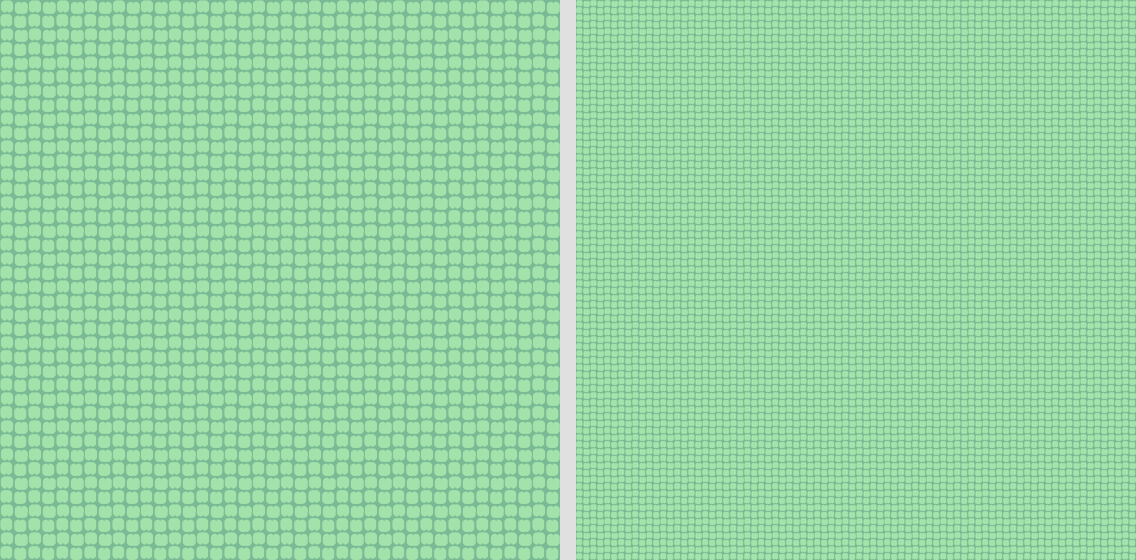
Left: one tile. Right: repeated 2 by 2.
Give the GLSL for this pattern, as a Shadertoy shader.

```glsl
// Seamless grid of pale green rounded pebbles with small notches on darker green.

const float CELLS = 40.0;                     // pebbles across and down, even to tile
const vec3 PEBBLE_COLOR = vec3(0.64, 0.89, 0.67);
const vec3 GROUT_COLOR  = vec3(0.48, 0.73, 0.58);
const float CORNER_RADIUS = 0.29;             // lengths below are in cells
const float NOTCH_DEPTH = 0.10;
const float SIDE_NOTCH_DEPTH = 0.05;

// Half size (xy) and centre offset (zw) for each column and row parity
const vec4 EVEN_TALL = vec4(0.42, 0.45, -0.05, 0.04);
const vec4 EVEN_WIDE = vec4(0.435, 0.43, 0.0, 0.04);
const vec4 ODD_TALL  = vec4(0.43, 0.44, -0.055, -0.055);
const vec4 ODD_WIDE  = vec4(0.465, 0.43, 0.025, -0.06);

float roundedBox(vec2 p, vec2 halfSize, float radius) {
    vec2 q = abs(p) - halfSize + radius;
    return length(max(q, 0.0)) + min(max(q.x, q.y), 0.0) - radius;
}

// Right-angled wedge cut inward from an edge
float wedge(float along, float inward, float depth) {
    return (abs(along) + inward - depth) * 0.7071;
}

float pebble(vec2 p, bool oddColumn, bool wideRow) {
    vec4 shape = oddColumn ? (wideRow ? ODD_WIDE : ODD_TALL)
                           : (wideRow ? EVEN_WIDE : EVEN_TALL);
    p -= shape.zw;
    float d = roundedBox(p, shape.xy, CORNER_RADIUS);

    // Odd columns are notched on top, even columns underneath
    float inward = shape.y - (oddColumn ? p.y : -p.y);
    d = max(d, -wedge(p.x, inward, NOTCH_DEPTH));

    // Wide odd pebbles carry a small nick on the right
    if (oddColumn && wideRow)
        d = max(d, -wedge(p.y + 0.08, shape.x - p.x, SIDE_NOTCH_DEPTH));
    return d;
}

void mainImage(out vec4 fragColor, in vec2 fragCoord) {
    vec2 grid = fragCoord / iResolution.xy * CELLS;
    vec2 parity = mod(floor(grid), 2.0);
    float d = pebble(fract(grid) - 0.5, parity.x > 0.5, parity.y > 0.5);

    // One-pixel edge smoothing
    float pixel = CELLS / min(iResolution.x, iResolution.y);
    float cover = clamp(0.5 - d / pixel, 0.0, 1.0);
    fragColor = vec4(mix(GROUT_COLOR, PEBBLE_COLOR, cover), 1.0);
}
```
